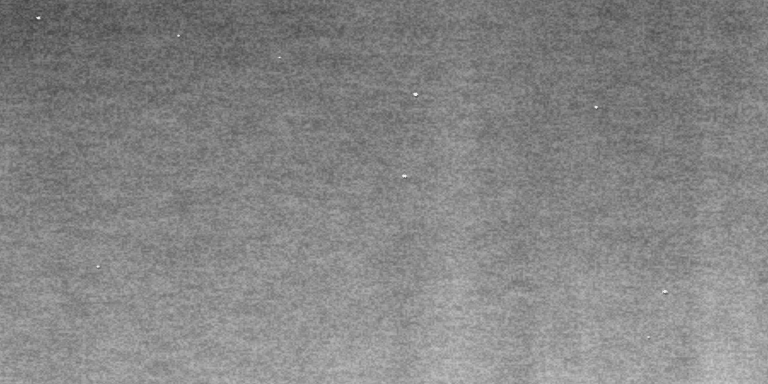
Write a WebGL 1 fragment shader that draws this texture.

```glsl
precision highp float;

uniform vec2 u_resolution;

float hash(vec2 cell) {
  vec3 q = fract(cell.xyx * 0.1031);
  q += dot(q, q.yzx + 33.33);
  return fract((q.x + q.y) * q.z);
}

// Value noise centred on zero
float noise(vec2 p) {
  vec2 cell = floor(p);
  vec2 f = fract(p);
  f = f * f * (3.0 - 2.0 * f);
  float low = mix(hash(cell), hash(cell + vec2(1.0, 0.0)), f.x);
  float high = mix(hash(cell + vec2(0.0, 1.0)), hash(cell + 1.0), f.x);
  return mix(low, high, f.y) - 0.5;
}

// Dark at the top, lighter towards the lower right
float lighting(vec2 uv) {
  float base = mix(0.615, 0.435, uv.y) + 0.05 * (uv.x - 0.5);
  float corner = smoothstep(0.6, 0.0, length((uv - vec2(0.0, 1.0)) * vec2(1.0, 1.6)));
  float glow = smoothstep(0.7, 0.0, length((uv - vec2(0.95, 0.0)) * vec2(1.0, 1.3)));
  return base - 0.05 * corner + 0.04 * glow;
}

// Soft upright bands, stronger on the lower right
float verticalBands(vec2 p, vec2 uv) {
  float wide = noise(vec2(p.x * 7.0 + 3.7, p.y * 0.9));
  float narrow = noise(vec2(p.x * 19.0 + 41.0, p.y * 1.6 + 8.0));
  float strength = mix(0.3, 1.0, smoothstep(0.2, 0.8, uv.x)) * mix(1.0, 0.5, uv.y);
  return (wide * 0.1 + narrow * 0.055) * strength;
}

// Fine grain drawn out sideways, with slightly wavy threads
float wovenGrain(vec2 p) {
  p.y += 0.012 * noise(p * vec2(3.0, 4.0) + 17.0);
  float threads = noise(p * vec2(14.0, 95.0) + 61.0) * 0.05;
  float fibres = noise(p * vec2(110.0, 170.0) + 113.0) * 0.105;
  float dust = noise(p * vec2(225.0, 245.0) + 29.0) * 0.115;
  float mottle = noise(p * vec2(15.0, 26.0) + 87.0) * 0.035;
  return threads + fibres + dust + mottle;
}

// Coverage of one scattered blob per chosen grid cell
float scatter(vec2 p, float cellSize, float chance, float radius, float soft, float seed) {
  vec2 cell = floor(p / cellSize);
  vec2 id = cell + seed;
  vec2 jitter = vec2(hash(id + 5.3), hash(id + 9.7));
  vec2 offset = p - (cell + mix(vec2(0.2), vec2(0.8), jitter)) * cellSize;
  float size = radius * mix(0.35, 1.0, hash(id + 21.1));
  float ragged = 1.0 + 0.7 * noise(offset / radius * 1.6 + id * 3.0);
  float dist = length(offset * vec2(0.75, 1.15)) * ragged;
  float present = step(hash(id + 2.9), chance);
  return present * (1.0 - smoothstep(size - soft, size + soft, dist));
}

void main() {
  vec2 uv = gl_FragCoord.xy / u_resolution;
  vec2 p = gl_FragCoord.xy / u_resolution.y;
  float edge = 0.8 / u_resolution.y;

  float grey = lighting(uv) + verticalBands(p, uv) + wovenGrain(p);

  // Faint smudges, mostly on the right
  float smudge = scatter(p, 0.16, 0.25, 0.016, 0.014, 71.0);
  grey -= 0.07 * smudge * smoothstep(0.4, 0.9, uv.x);

  // Bright specks with a small shadow underneath
  vec2 shadowShift = vec2(-0.002, 0.005);
  float shadow = scatter(p + shadowShift, 0.2, 0.2, 0.005, edge, 137.0);
  float speck = scatter(p, 0.2, 0.2, 0.005, edge, 137.0);
  grey = mix(grey, 0.3, 0.6 * shadow);
  grey = mix(grey, 0.93, speck);

  gl_FragColor = vec4(vec3(clamp(grey, 0.0, 1.0)), 1.0);
}
```
